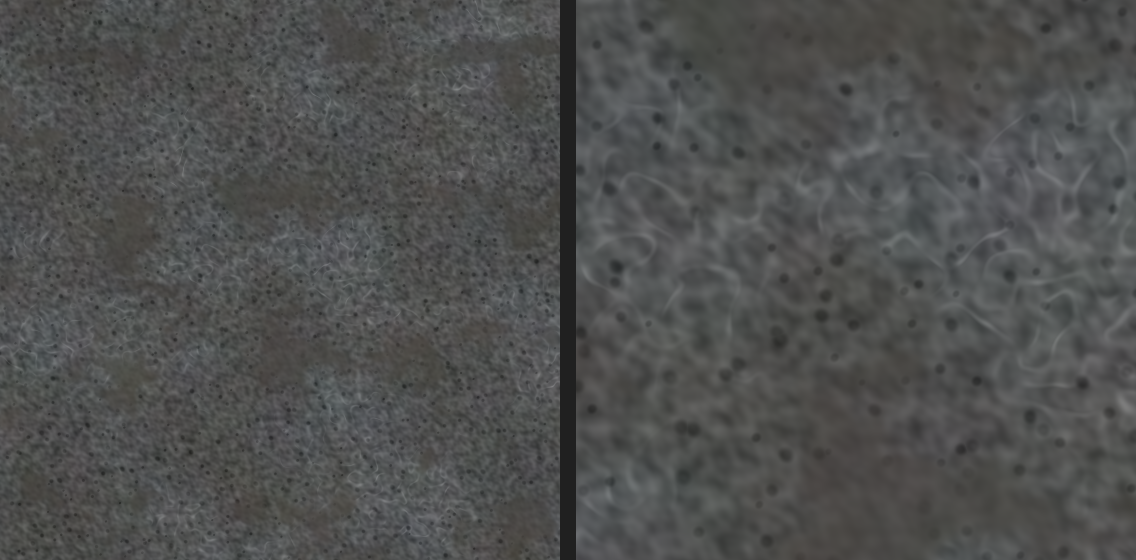
Left, the full canvas; right, a detail of the centre.
Write a three.js fragment shader that draws this texture.

```glsl
// Dark weathered stone with fine grain, pale mineral curls, small pits and worn streaks.
varying vec2 vUv;

const vec3 STONE_GREY = vec3(0.311, 0.313, 0.309);
const vec3 WARM_TO_COOL = vec3(-0.012, 0.001, 0.016);
const vec3 MAGENTA_TO_GREEN = vec3(-0.009, 0.007, -0.007);

vec2 hash2(vec2 p) {
  vec3 q = fract(p.xyx * vec3(0.1031, 0.1030, 0.0973));
  q += dot(q, q.yzx + 33.33);
  return fract((q.xx + q.yz) * q.zy);
}

vec2 gradientAt(vec2 cell) {
  float angle = 6.2832 * hash2(cell).x;
  return vec2(cos(angle), sin(angle));
}

// Gradient noise, roughly -0.7 to 0.7
float gradientNoise(vec2 p) {
  vec2 i = floor(p);
  vec2 f = fract(p);
  vec2 u = f * f * f * (f * (f * 6.0 - 15.0) + 10.0);
  vec2 e = vec2(1.0, 0.0);
  float low = mix(dot(gradientAt(i), f), dot(gradientAt(i + e), f - e), u.x);
  float high = mix(dot(gradientAt(i + e.yx), f - e.yx),
                   dot(gradientAt(i + 1.0), f - 1.0), u.x);
  return mix(low, high, u.y);
}

float fbm(vec2 p) {
  float sum = 0.0;
  float amplitude = 0.6;
  for (int octave = 0; octave < 4; octave++) {
    sum += amplitude * gradientNoise(p);
    p = mat2(1.6, 1.2, -1.2, 1.6) * p + 17.3;
    amplitude *= 0.55;
  }
  return sum;
}

vec2 warp(vec2 p, float frequency, float amount) {
  return p + amount * vec2(gradientNoise(p * frequency + 31.0),
                           gradientNoise(p * frequency + 67.0));
}

// Thin curling lines along the zero crossings of warped noise
float curls(vec2 p, float frequency, float width) {
  float n = gradientNoise(warp(p, frequency * 0.9, 0.016) * frequency);
  return 1.0 - smoothstep(0.0, width, abs(n));
}

// Scattered soft dots of random size, one candidate per cell
float pits(vec2 p, float frequency, float share) {
  vec2 cell = floor(p * frequency);
  float cover = 0.0;
  for (int y = -1; y <= 1; y++) {
    for (int x = -1; x <= 1; x++) {
      vec2 id = cell + vec2(x, y);
      vec2 traits = hash2(id + 211.0);
      vec2 offset = p * frequency - id - hash2(id + 89.0);
      offset.x += 0.35 * offset.y * (traits.y - 0.5);
      float radius = mix(0.16, 0.38, traits.y);
      float dot1 = 1.0 - smoothstep(radius * 0.3, radius, length(offset));
      cover = max(cover, dot1 * step(traits.x, share));
    }
  }
  return cover;
}

// Soft-edged sloping band
float streak(vec2 p, vec2 center, vec2 halfSize, float slope) {
  vec2 d = p - center;
  d.y -= slope * d.x;
  vec2 fade = 1.0 - smoothstep(halfSize * 0.55, halfSize * 1.15, abs(d));
  return fade.x * fade.y;
}

void main() {
  vec2 p = vUv;
  vec2 rough = warp(p, 22.0, 0.018);

  // Broad patches: worn smooth, or crusted with pale mineral
  float broad = fbm(p * 4.0 + 5.0);
  float patches = fbm(rough * 7.0 + 43.0);
  float worn = smoothstep(0.10, 0.30, patches);
  float crust = smoothstep(-0.08, 0.28, broad - 0.6 * patches);

  // Long worn streaks with a pale rim
  float dark = streak(rough, vec2(0.90, 0.912), vec2(0.15, 0.020), 0.12);
  dark += 0.7 * streak(rough, vec2(0.11, 0.898), vec2(0.09, 0.011), 0.14);
  dark += 0.7 * streak(rough, vec2(0.27, 0.487), vec2(0.08, 0.012), -0.04);
  float pale = streak(rough, vec2(0.89, 0.949), vec2(0.15, 0.013), 0.12);
  pale += 0.6 * streak(rough, vec2(0.27, 0.504), vec2(0.07, 0.007), -0.04);
  worn = clamp(worn + dark, 0.0, 1.0);

  // Fine relief, slightly sheared along the diagonal
  vec2 sheared = vec2(p.x + 0.3 * p.y, p.y);
  float grain = 0.100 * gradientNoise(sheared * 72.0)
              + 0.075 * gradientNoise(sheared * 125.0 + 9.0)
              + 0.045 * gradientNoise(p * 34.0 + 51.0);
  float lines = curls(p, 38.0, 0.16) * (0.5 + gradientNoise(p * 60.0 + 7.0));

  float light = 0.055 * broad + grain * mix(1.0, 0.35, worn);
  light += 0.105 * lines * crust * (1.0 - 0.8 * worn);
  light += 0.012 * crust + 0.035 * pale - 0.028 * worn - 0.015 * dark;
  light -= 0.085 * pits(p, 58.0, 0.30) * (1.0 - 0.7 * worn);

  // Faint colour drift: cool on the crust, warm on worn stone
  float coolness = 1.5 * fbm(p * 6.0 + 81.0) + 0.5 * crust - 0.6 * worn;
  float greenness = 1.6 * fbm(p * 11.0 + 127.0);
  vec3 color = STONE_GREY + light;
  color += WARM_TO_COOL * coolness + MAGENTA_TO_GREEN * greenness;

  gl_FragColor = vec4(clamp(color, 0.0, 1.0), 1.0);
}
```
